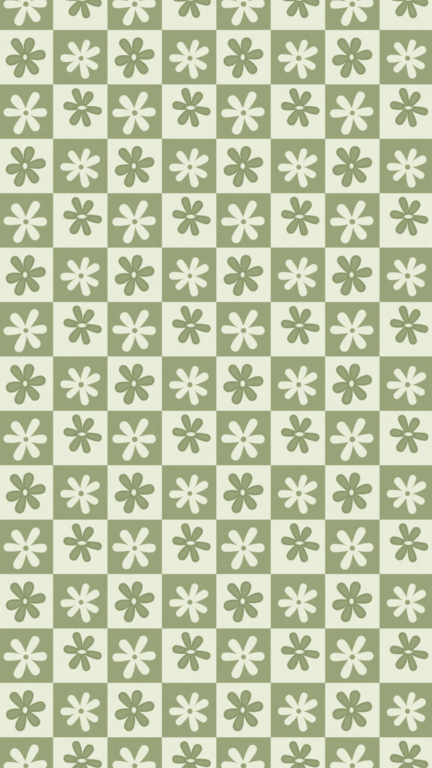
Write a Shadertoy shader that draws this pattern.

```glsl
vec2 hash2(vec2 p) {
    p = vec2(dot(p, vec2(127.1, 311.7)), dot(p, vec2(269.5, 183.3)));
    return fract(sin(p) * 43758.5) * 2.0 - 1.0;
}

float gradientNoise(vec2 p) {
    vec2 i = floor(p), f = fract(p), u = f * f * (3.0 - 2.0 * f);
    float a = dot(hash2(i), f);
    float b = dot(hash2(i + vec2(1, 0)), f - vec2(1, 0));
    float c = dot(hash2(i + vec2(0, 1)), f - vec2(0, 1));
    float d = dot(hash2(i + 1.0), f - 1.0);
    return mix(mix(a, b, u.x), mix(c, d, u.x), u.y);
}

// Tapered capsule from the flower centre to a rounded tip
float petal(vec2 p, float angle, float reach, float tipRadius) {
    vec2 axis = vec2(cos(angle), sin(angle));
    float span = reach - tipRadius;
    float h = clamp(dot(p, axis) / span, 0.0, 1.0);
    return length(p - axis * span * h) - mix(0.045, tipRadius, smoothstep(0.0, 0.9, h));
}

// shape: petal count, reach, tip radius, first angle
float flower(vec2 p, vec4 shape, vec2 eye, float seed) {
    float d = length(p) - 0.1;
    for (float k = 0.0; k < shape.x; k++) {
        float wobble = sin(k * 2.4 + seed * 1.7);
        float angle = shape.w + 6.2832 * k / shape.x + 0.09 * wobble;
        float reach = shape.y + 0.022 * sin(k * 3.7 + seed * 2.3);
        d = min(d, petal(p, angle, reach, shape.z + 0.006 * wobble));
    }
    float hole = (length(p / eye) - 1.0) * min(eye.x, eye.y);
    return max(d, -hole);
}

void mainImage(out vec4 fragColor, in vec2 fragCoord) {
    // Checker grid, rows counted downward from the top edge
    vec2 grid = vec2(fragCoord.x, iResolution.y - fragCoord.y) / iResolution.x * 7.94
              + vec2(0.024, -0.551);
    vec2 cell = floor(grid);
    vec2 local = (fract(grid) - 0.5) * vec2(1, -1);
    float soft = max(0.75 * 7.94 / iResolution.x, 0.018);

    vec2 parity = mod(cell, 2.0);
    float paleCell = 1.0 - abs(parity.x - parity.y);
    vec2 border = 0.5 - abs(local);
    float side = min(border.x, border.y) * (2.0 * paleCell - 1.0);
    float paleness = smoothstep(-soft, soft, side);

    // Four blooms alternate across a two by two block
    int kind = int(parity.x + 2.0 * parity.y);
    vec4 shapes[4] = vec4[4](
        vec4(6, 0.385, 0.092, 0.20), vec4(7, 0.365, 0.068, 0.42),
        vec4(6, 0.410, 0.082, 0.07), vec4(6, 0.360, 0.078, -0.12));
    vec2 centers[4] = vec2[4](
        vec2(-0.015, 0.0), vec2(0.015, -0.02), vec2(0.0, -0.025), vec2(0.03, 0.07));
    vec2 eyes[4] = vec2[4](
        vec2(0.038, 0.052), vec2(0.046, 0.046), vec2(0.048, 0.046), vec2(0.070, 0.033));

    // Slight hand-drawn turn and eye size in each repeat
    vec2 vary = hash2(cell);
    vec4 shape = shapes[kind];
    shape.w += 0.05 * vary.x;
    float d = flower(local - centers[kind], shape, eyes[kind] * (1.0 + 0.1 * vary.y), float(kind));
    float fill = 1.0 - smoothstep(-soft, soft, d);
    paleness = mix(paleness, 1.0 - paleCell, fill);

    // Sage and cream, with a faint rim inside the sage blooms
    vec3 color = mix(vec3(0.60, 0.64, 0.475), vec3(0.912, 0.93, 0.855), paleness);
    color -= 0.05 * paleCell * exp(-pow((d + 0.02) / 0.018, 2.0));
    color += 0.012 * gradientNoise(grid * 9.0);
    fragColor = vec4(color, 1.0);
}
```
